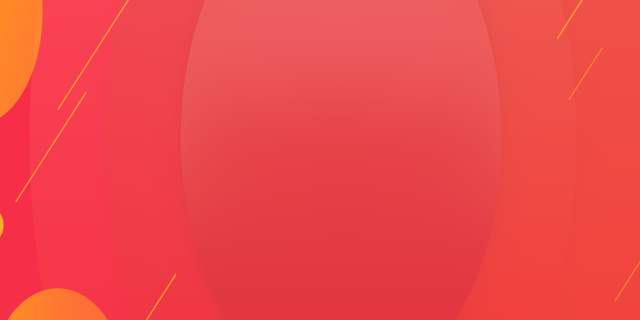
Give the GLSL for this background, as a Shadertoy shader.

```glsl
// Red gradient backdrop with nested translucent ovals, orange blobs and slanted gold streaks.

// Lengths are in canvas heights, origin at the lower left
const vec2 OVAL_CENTER = vec2(1.066, 0.570);
const vec2 INNER_RADII = vec2(0.501, 0.813);
const vec2 MIDDLE_RADII = vec2(0.736, 1.200);
const vec2 OUTER_RADII = vec2(0.974, 1.650);

const vec3 BASE_LEFT = vec3(0.97, 0.18, 0.28);
const vec3 BASE_RIGHT = vec3(0.94, 0.28, 0.24);
const vec3 OUTER_LOW = vec3(0.965, 0.205, 0.28);
const vec3 OUTER_HIGH = vec3(0.98, 0.26, 0.335);
const vec3 OUTER_RIGHT_LOW = vec3(0.94, 0.265, 0.235);
const vec3 OUTER_RIGHT_HIGH = vec3(0.94, 0.315, 0.28);
const vec3 MIDDLE_LOW = vec3(0.94, 0.21, 0.27);
const vec3 MIDDLE_HIGH = vec3(0.94, 0.28, 0.32);
const vec3 MIDDLE_RIGHT_LOW = vec3(0.94, 0.255, 0.24);
const vec3 MIDDLE_RIGHT_HIGH = vec3(0.94, 0.335, 0.305);
const vec3 INNER_LOW = vec3(0.885, 0.215, 0.255);
const vec3 INNER_MID = vec3(0.90, 0.255, 0.28);
const vec3 INNER_HIGH = vec3(0.93, 0.37, 0.38);
const vec3 INNER_RIM = vec3(0.93, 0.36, 0.35);
const vec3 AMBER = vec3(1.0, 0.54, 0.15);
const vec3 CORAL = vec3(1.0, 0.43, 0.21);
const vec3 GOLD = vec3(1.0, 0.68, 0.16);

const vec2 STREAK_DIR = vec2(0.540, 0.842);
const float STREAK_HALF_WIDTH = 0.0021;
const int STREAK_COUNT = 6;
// Lower end x, y, length, opacity
const vec4 STREAKS[STREAK_COUNT] = vec4[](
    vec4(0.182, 0.659, 0.410, 0.85), vec4(0.050, 0.370, 0.404, 0.85),
    vec4(0.458, 0.000, 0.168, 0.85), vec4(1.742, 0.880, 0.200, 0.85),
    vec4(1.779, 0.690, 0.189, 0.50), vec4(1.922, 0.060, 0.200, 0.50));

// Approximate signed distance to an ellipse
float ellipseDistance(vec2 p, vec2 center, vec2 radii) {
    vec2 q = (p - center) / radii;
    float k = length(q);
    return k * (k - 1.0) / max(length(q / radii), 1e-4);
}

float segmentDistance(vec2 p, vec2 start, vec2 dir, float len) {
    vec2 q = p - start;
    return length(q - dir * clamp(dot(q, dir), 0.0, len));
}

float coverage(float d, float pixel) {
    return 1.0 - smoothstep(-0.75 * pixel, 0.75 * pixel, d);
}

// Soft dark halo just outside a shape
float shadow(float d, float spread) {
    return exp(-max(d, 0.0) / spread);
}

void mainImage(out vec4 fragColor, in vec2 fragCoord) {
    float pixel = 1.0 / iResolution.y;
    vec2 p = fragCoord * pixel;
    float across = smoothstep(0.2, 1.8, p.x);

    float inner = ellipseDistance(p, OVAL_CENTER, INNER_RADII);
    float middle = ellipseDistance(p, OVAL_CENTER, MIDDLE_RADII);
    float outer = ellipseDistance(p, OVAL_CENTER, OUTER_RADII);

    // Base and the two wide ovals
    vec3 color = mix(BASE_LEFT, BASE_RIGHT, across);
    vec3 outerColor = mix(mix(OUTER_LOW, OUTER_HIGH, p.y),
                          mix(OUTER_RIGHT_LOW, OUTER_RIGHT_HIGH, p.y), across);
    color = mix(color, outerColor, coverage(outer, pixel));
    color *= 1.0 - 0.012 * shadow(middle, 0.03);
    vec3 middleColor = mix(mix(MIDDLE_LOW, MIDDLE_HIGH, p.y),
                           mix(MIDDLE_RIGHT_LOW, MIDDLE_RIGHT_HIGH, p.y), across);
    color = mix(color, middleColor, coverage(middle, pixel));
    color *= 1.0 - 0.03 * shadow(inner, 0.025);

    // Inner oval, paler at the top and along the upper rim
    vec3 innerColor = mix(INNER_LOW, INNER_MID, smoothstep(0.0, 0.55, p.y));
    innerColor = mix(innerColor, INNER_HIGH, smoothstep(0.45, 1.0, p.y));
    float rim = exp(min(inner, 0.0) / 0.12) * smoothstep(0.1, 0.75, p.y);
    innerColor = mix(innerColor, INNER_RIM, 0.6 * rim);
    color = mix(color, innerColor, coverage(inner, pixel));

    // Orange blobs at the left edge
    float topBlob = ellipseDistance(p, vec2(-0.078, 0.961), vec2(0.211, 0.354));
    float lowBlob = ellipseDistance(p, vec2(0.180, -0.193), vec2(0.208, 0.292));
    float smallBlob = ellipseDistance(p, vec2(-0.031, 0.297), vec2(0.042, 0.055));
    vec3 topColor = mix(AMBER, CORAL, clamp(3.0 * p.x + 0.9 * (0.95 - p.y), 0.0, 1.0));
    topColor += 0.03 * coverage(outer, pixel);
    vec3 lowColor = mix(AMBER, CORAL, smoothstep(0.0, 0.3, p.x));
    color = mix(color, topColor, coverage(topBlob, pixel));
    color = mix(color, lowColor, coverage(lowBlob, pixel));
    color = mix(color, GOLD, coverage(smallBlob, pixel));

    // Gold streaks
    for (int i = 0; i < STREAK_COUNT; i++) {
        vec4 s = STREAKS[i];
        float d = segmentDistance(p, s.xy, STREAK_DIR, s.z) - STREAK_HALF_WIDTH;
        color = mix(color, GOLD, s.w * coverage(d, pixel));
    }

    fragColor = vec4(clamp(color, 0.0, 1.0), 1.0);
}
```
